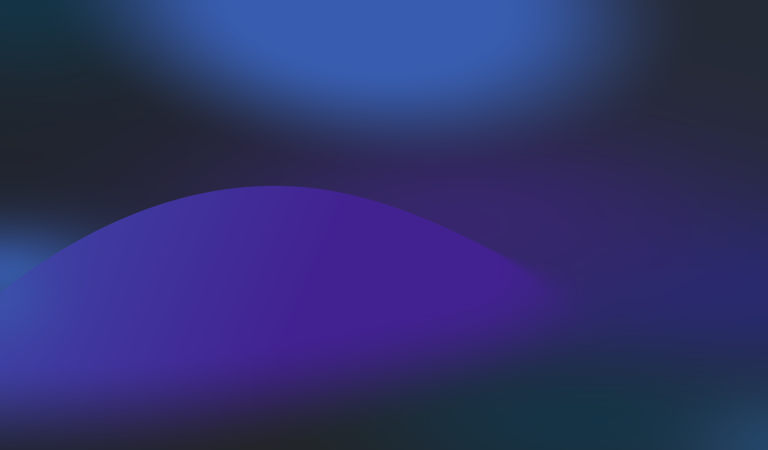
Give the GLSL for this background, as a WebGL 2 fragment shader.

```glsl
#version 300 es
precision highp float;

#define CREST vec2(0.358, 0.587)      // top of the wave
#define LEFT_BEND 1.85                // curvature of its left flank
#define RIGHT_SWING 0.209             // height and rate of its right flank
#define RIGHT_RATE 4.42
#define BELLY_SOFTNESS 0.13           // half width of the lower fade
#define TIP_FADE vec2(0.62, 0.86)     // where the wave dissolves to the right
#define SPOT_CENTER vec2(0.475, 1.0)  // large blue light at the top
#define SPOT_RADIUS vec2(0.30, 0.27)
#define SPOT_SKEW 0.176

uniform vec2 u_resolution;
out vec4 outColor;

const vec3 SLATE    = vec3(0.145, 0.165, 0.215);
const vec3 SOOT     = vec3(0.125, 0.140, 0.170);
const vec3 CHARCOAL = vec3(0.140, 0.140, 0.150);
const vec3 TEAL     = vec3(0.075, 0.205, 0.275);
const vec3 INDIGO   = vec3(0.150, 0.165, 0.430);
const vec3 HAZE     = vec3(0.220, 0.150, 0.440);
const vec3 AZURE    = vec3(0.220, 0.365, 0.690);
const vec3 STEEL    = vec3(0.150, 0.300, 0.460);
const vec3 COBALT   = vec3(0.240, 0.260, 0.640);
const vec3 VIOLET   = vec3(0.260, 0.130, 0.570);

// Elliptical Gaussian falloff
float glow(vec2 p, vec2 center, vec2 radius) {
  vec2 q = (p - center) / radius;
  return exp(-dot(q, q));
}

// Flat-topped light, leaning right as it descends
float spotlight(vec2 p) {
  vec2 q = p - SPOT_CENTER;
  q.x += SPOT_SKEW * q.y;
  return smoothstep(1.45, 0.55, length(q / SPOT_RADIUS));
}

// Upper outline of the wave
float waveHeight(float x) {
  float dx = x - CREST.x;
  float fall = dx < 0.0 ? LEFT_BEND * dx * dx
                        : RIGHT_SWING * (1.0 - cos(RIGHT_RATE * dx));
  return CREST.y - fall;
}

// Crisp crest, soft belly and dissolving tip
float waveMask(vec2 p) {
  float blur = mix(0.75 / u_resolution.y, 0.12, smoothstep(0.62, 0.85, p.x));
  float crest = smoothstep(-blur, blur, waveHeight(p.x) - p.y);
  float lower = 0.07 + 0.42 * p.x * p.x;
  float belly = smoothstep(lower - BELLY_SOFTNESS, lower + BELLY_SOFTNESS, p.y);
  return crest * belly * smoothstep(TIP_FADE.y, TIP_FADE.x, p.x);
}

vec3 backdrop(vec2 p) {
  vec3 color = mix(SOOT, SLATE, smoothstep(0.0, 0.8, p.x));
  color = mix(color, TEAL, glow(p, vec2(0.03, 1.03), vec2(0.18, 0.20)));
  color = mix(color, INDIGO, glow(p, vec2(0.95, 0.35), vec2(0.50, 0.20)));
  color = mix(color, HAZE, 0.95 * glow(p, vec2(0.60, 0.50), vec2(0.33, 0.22)));
  // Dark floor and cool lower corner
  color = mix(color, CHARCOAL, glow(p, vec2(0.42, 0.0), vec2(0.22, 0.13)));
  color = mix(color, TEAL, 0.9 * glow(p, vec2(0.76, 0.06), vec2(0.27, 0.14)));
  color = mix(color, STEEL, 0.8 * glow(p, vec2(1.02, 0.0), vec2(0.12, 0.13)));
  // Blue lights
  color = mix(color, AZURE, spotlight(p));
  return mix(color, AZURE, 0.9 * glow(p, vec2(0.0, 0.39), vec2(0.15, 0.11)));
}

vec3 waveColor(vec2 p) {
  float across = clamp((p.x + 0.25 * (0.4 - p.y)) / 0.42, 0.0, 1.0);
  vec3 color = mix(COBALT, VIOLET, across);
  return mix(color, AZURE, 0.5 * glow(p, vec2(0.0, 0.34), vec2(0.07, 0.10)));
}

void main() {
  vec2 p = gl_FragCoord.xy / u_resolution;
  vec3 color = mix(backdrop(p), waveColor(p), waveMask(p));
  outColor = vec4(color, 1.0);
}
```
